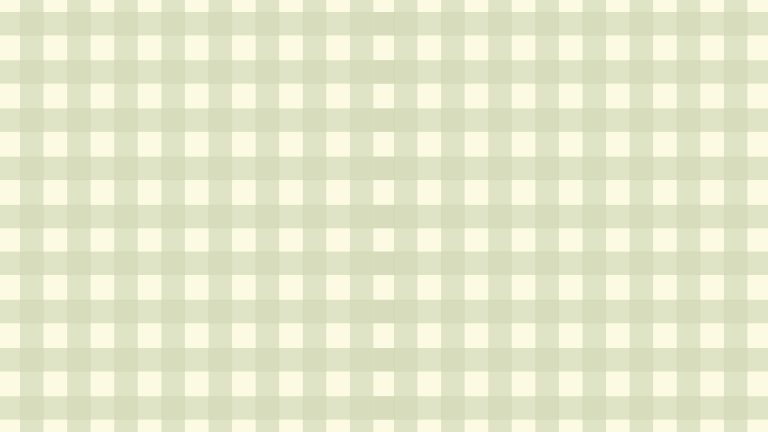
Give the GLSL for this pattern, as a WebGL 2 fragment shader.

```glsl
#version 300 es
precision highp float;
// Pale green gingham: translucent vertical and horizontal stripes over cream.
// Two cloth panels meet mid-width with a narrow overlap, and the rows shift
// slightly at mid-height; lengths are fractions of the canvas height.

uniform vec2 u_resolution;
out vec4 fragColor;

// Signed distance to the nearest stripe of a repeating set.
float stripeDistance(float t, float start, float period, float width) {
    float fromCentre = mod(t - start - 0.5 * width + 0.5 * period, period) - 0.5 * period;
    return abs(fromCentre) - 0.5 * width;
}

// Antialiased coverage of a signed distance.
float coverage(float d, float pixel) {
    return clamp(0.5 - d / pixel, 0.0, 1.0);
}

void main() {
    float pixel = 1.0 / u_resolution.y;
    vec2 p = gl_FragCoord.xy * pixel;
    p.x += 0.5 * (16.0 / 9.0 - u_resolution.x * pixel);
    p.y = 1.0 - p.y;

    // Each panel restarts its columns; the lower rows restart as well.
    float columnStart = p.x < 0.889 ? 0.0463 : 0.912;
    float rowStart = p.y < 0.555 ? 0.0278 : 0.5824;
    float columnDist = stripeDistance(p.x, columnStart, 0.1091, 0.0544);
    float rowDist = stripeDistance(p.y, rowStart, 0.1116, 0.0542);
    float column = coverage(columnDist, pixel);
    float row = coverage(rowDist, pixel);

    // Strip where the two panels lie over each other.
    float overlap = coverage(abs(p.x - 0.8889) - 0.0232, pixel);

    // Translucent dye layers multiply down the visible cream.
    vec3 cream = vec3(0.99, 0.98, 0.89);
    vec3 sage = vec3(0.817, 0.848, 0.715);
    float showThrough = (1.0 - 0.65 * column) * (1.0 - 0.65 * row) * (1.0 - 0.65 * row * overlap);
    vec3 colour = mix(sage, cream, showThrough);

    // Faint seams along the stripe edges where stripes cross.
    float columnSeam = coverage(abs(columnDist) - 0.0008, pixel) * row;
    float rowSeam = coverage(abs(rowDist) - 0.0008, pixel) * column;
    colour -= 0.014 * max(columnSeam, rowSeam);

    fragColor = vec4(colour, 1.0);
}
```
